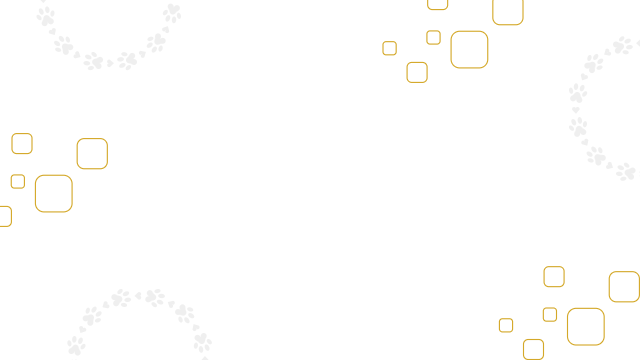
This background is drawn by a Shadertoy shader. Its source:

```glsl
// White page with three clusters of gold rounded squares and three trails of
// grey paw prints and hearts. Squares are outlined box distances; each trail
// is a ring folded into equal angular sectors, so one print draws them all.

// Lengths are in units of 1/432 of the canvas height, y measured downward.
const float PAGE_HEIGHT = 432.0;
const vec3 PAPER = vec3(1.0);
const vec3 PRINT_GREY = vec3(0.937);
const vec3 GOLD = vec3(0.83, 0.66, 0.16);

const float STROKE = 1.35;
const float CORNER = 0.235;          // corner radius as a share of square size
const float RING_RADIUS = 78.5;
const float RING_STEP = 0.5235988;   // twelve prints per ring
const float RING_PHASE = 0.236;

const vec2 CLUSTERS[3] = vec2[3](
    vec2(563.3, 59.5), vec2(64.5, 232.3), vec2(703.0, 392.0));
const vec2 RINGS[3] = vec2[3](
    vec2(130.5, -2.5), vec2(769.5, 130.3), vec2(167.5, 433.5));

// Offset from the cluster centre, then side length
const vec3 SQUARES[6] = vec3[6](
    vec3(0.0, 0.0, 44.0), vec3(46.2, -47.9, 36.2),
    vec3(-38.1, -60.0, 24.0), vec3(-62.8, 27.4, 24.0),
    vec3(-43.1, -14.5, 15.8), vec3(-95.8, -1.6, 15.8));

float roundedBox(vec2 p, float halfSide, float radius) {
    vec2 q = abs(p) - halfSide + radius;
    return length(max(q, 0.0)) + min(max(q.x, q.y), 0.0) - radius;
}

float smoothMin(float a, float b, float k) {
    float h = max(k - abs(a - b), 0.0) / k;
    return min(a, b) - h * h * k * 0.25;
}

// Approximate distance to an ellipse turned by an angle
float ellipse(vec2 p, vec2 radii, float turn) {
    float c = cos(turn), s = sin(turn);
    p = vec2(c * p.x + s * p.y, c * p.y - s * p.x);
    float k = length(p / radii);
    return k * (k - 1.0) / max(length(p / (radii * radii)), 1e-4);
}

// Paw print facing +x, mirrored across its axis
float paw(vec2 p) {
    p.y = abs(p.y);
    float pad = smoothMin(length(p - vec2(-2.2, 0.0)) - 3.7,
                          length(p - vec2(-7.3, 3.9)) - 3.5, 4.0);
    float innerToe = ellipse(p - vec2(7.3, 3.8), vec2(4.0, 2.6), 0.15);
    float outerToe = ellipse(p - vec2(1.2, 8.4), vec2(3.7, 2.4), 0.45);
    return min(pad, min(innerToe, outerToe));
}

// Heart with its lobes toward +x: a tapered capsule, mirrored
float heart(vec2 p) {
    p.y = abs(p.y);
    const vec2 tip = vec2(-2.9, 0.0);
    const vec2 lobe = vec2(1.5, 2.1);
    vec2 axis = lobe - tip;
    float t = clamp(dot(p - tip, axis) / dot(axis, axis), 0.0, 1.0);
    return length(p - tip - axis * t) - mix(0.9, 2.4, t);
}

// Fold a ring into sectors: x runs along the ring, y across it
vec2 ringSector(vec2 p, float phase) {
    float angle = atan(p.y, p.x) - phase;
    angle -= RING_STEP * floor(angle / RING_STEP + 0.5);
    return length(p) * vec2(sin(angle), cos(angle)) - vec2(0.0, RING_RADIUS);
}

float coverage(float d, float pixel) {
    return clamp(0.5 - d / pixel, 0.0, 1.0);
}

void mainImage(out vec4 fragColor, in vec2 fragCoord) {
    float pixel = PAGE_HEIGHT / iResolution.y;
    vec2 p = vec2(fragCoord.x, iResolution.y - fragCoord.y) * pixel;

    float prints = 1e4;
    float outline = 1e4;
    for (int i = 0; i < 3; i++) {
        // Paws, with hearts half a sector between them
        vec2 q = p - RINGS[i];
        prints = min(prints, paw(ringSector(q, RING_PHASE)));
        prints = min(prints, heart(ringSector(q, RING_PHASE + 0.5 * RING_STEP)));

        // Square outlines
        for (int j = 0; j < 6; j++) {
            vec3 sq = SQUARES[j];
            float d = roundedBox(p - CLUSTERS[i] - sq.xy, 0.5 * sq.z, CORNER * sq.z);
            outline = min(outline, abs(d));
        }
    }

    // Ink share of the pixel stays right for strokes thinner than a pixel
    float halfStroke = 0.5 * STROKE;
    float line = coverage(outline - halfStroke, pixel) - coverage(outline + halfStroke, pixel);

    vec3 color = mix(PAPER, PRINT_GREY, coverage(prints, pixel));
    color = mix(color, GOLD, line);
    fragColor = vec4(color, 1.0);
}
```
